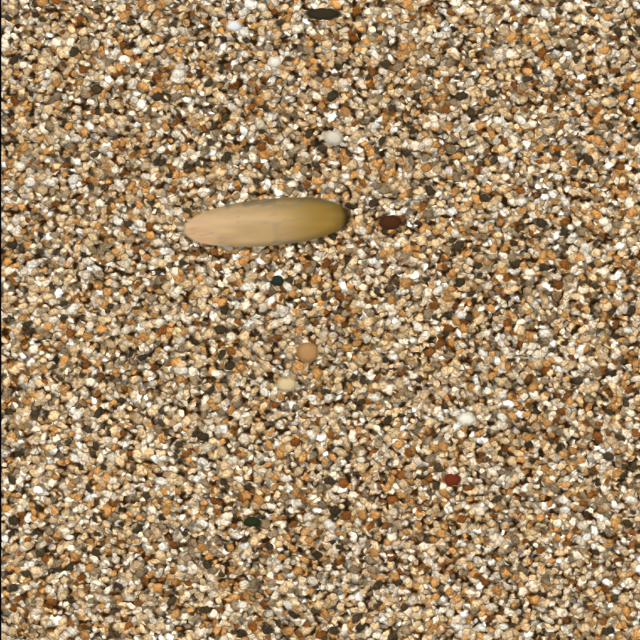
Write a Shadertoy shader that draws this texture.

```glsl
// Coarse multicoloured sand with scattered pebbles and one smooth oblong shell.

vec3 hash3(vec2 p) {
    vec3 q = fract(p.xyx * vec3(.1031, .1030, .0973));
    q += dot(q, q.yxz + 33.33);
    return fract((q.xxy + q.yzz) * q.zyx);
}

float noise(vec2 p) {
    vec2 i = floor(p), f = fract(p);
    f = f * f * (3. - 2. * f);
    return mix(mix(hash3(i).x, hash3(i + vec2(1, 0)).x, f.x),
               mix(hash3(i + vec2(0, 1)).x, hash3(i + vec2(1, 1)).x, f.x), f.y);
}

mat2 turn(float a) {
    float c = cos(a), s = sin(a);
    return mat2(c, s, -s, c);
}

// Mineral colour picked by a random value in 0..1
vec3 mineral(float h) {
    vec3 c = vec3(.92, .89, .83);
    c = mix(c, vec3(.85, .78, .67), step(.06, h));
    c = mix(c, vec3(.79, .67, .50), step(.32, h));
    c = mix(c, vec3(.71, .51, .29), step(.66, h));
    c = mix(c, vec3(.54, .46, .35), step(.81, h));
    c = mix(c, vec3(.46, .28, .13), step(.90, h));
    return mix(c, vec3(.25, .21, .15), step(.95, h));
}

// Paints one worn, slightly angular stone; q is its local position
void paintStone(inout vec3 col, vec2 q, vec2 radius, vec3 tint, float px) {
    vec2 n = q / radius;
    float facet = max(abs(n.x) * .87 + abs(n.y) * .5, abs(n.y));
    float d = mix(length(n), facet, .45);
    float edge = 1.2 * px / radius.y;
    float light = 1.06 - .27 * smoothstep(.4, 1.1, d) + .10 * dot(n, vec2(-.4, .8));
    col = mix(col, tint * light, 1. - smoothstep(1. - edge, 1. + edge, d));
}

// One layer of jittered grains, overlapping in row order
void paintGrains(inout vec3 col, vec2 p, float cells, float seed, float gain, float px) {
    vec2 g = p * cells, id = floor(g);
    for (int y = -1; y <= 1; y++)
    for (int x = -1; x <= 1; x++) {
        vec2 cell = id + vec2(x, y);
        vec3 a = hash3(cell + seed), b = hash3(cell + seed + 57.);
        vec2 q = turn((b.x - .5) * 2.4) * (g - cell - a.xy);
        vec2 radius = mix(.34, .70, b.y * b.y) * vec2(1.2, mix(.6, 1., b.z));
        vec3 tint = mineral(a.z) * gain * mix(.86, 1.12, fract(b.x * 7.3 + b.z));
        paintStone(col, q, radius, tint, px * cells);
    }
}

// Sparse larger pebbles, only in a few cells
void paintPebbles(inout vec3 col, vec2 p, float px) {
    vec2 g = p * 30., id = floor(g);
    vec3 a = hash3(id + 211.), b = hash3(id + 307.);
    if (a.z > .11) return;
    vec2 q = turn(b.x * 2. - 1.) * (g - id - .35 - .3 * a.xy);
    vec3 tint = mix(vec3(.88, .84, .76), vec3(.26, .22, .16), step(.72, b.y));
    paintStone(col, q, vec2(.32, .20) * mix(.7, 1., b.z), tint, px * 30.);
}

void paintShell(inout vec3 col, vec2 p, float px) {
    vec2 q = turn(-.09) * (p - vec2(.416, .652));
    vec2 n = q / vec2(.130, .0365);
    n.y /= 1. + .06 * n.x;
    float d = pow(pow(abs(n.x), 2.3) + pow(abs(n.y), 2.1), 1. / 2.2);

    // Narrow contact shadow below and to the right
    float shade = length((q - vec2(.002, -.003)) / vec2(.133, .039));
    col *= 1. - .35 * (1. - smoothstep(.94, 1.07, shade));

    // Pink-tan tip fading through ochre to olive
    float streak = noise(vec2(n.x * 4., n.y * 5. + n.x * 2.));
    float fleck = noise(vec2(n.x * 9. + 9., n.y * 8. - n.x * 3.));
    vec3 body = mix(vec3(.82, .67, .49), vec3(.74, .61, .42), smoothstep(-.8, .0, n.x));
    body = mix(body, vec3(.60, .47, .22), smoothstep(-.05, .75, n.x + .15 * (streak - .5)));
    body *= .95 + .10 * streak;
    body += .07 * exp(-7. * pow(n.y - .15 + .2 * n.x, 2.)) * (1. - smoothstep(.1, .9, n.x));

    // Grey-green wear near the lower and upper margins
    float margin = smoothstep(.5, 1., abs(n.y + .08));
    body = mix(body, vec3(.45, .44, .36), margin * (.2 + .45 * smoothstep(.45, .8, fleck)));
    body = mix(body, vec3(.58, .54, .48), .25 * smoothstep(.65, .9, fleck));
    body *= 1. - .22 * smoothstep(.75, 1., d) * smoothstep(-1.1, .2, n.x);
    body *= 1. - .6 * smoothstep(.90, 1., n.x + .05 * abs(n.y));
    float edge = px / .0365;
    col = mix(col, body, 1. - smoothstep(1. - edge, 1. + edge, d));
}

void mainImage(out vec4 fragColor, in vec2 fragCoord) {
    vec2 p = fragCoord / iResolution.y;
    float px = 1. / iResolution.y;

    // Sand: uneven outlines, dark gaps, three depths of grains
    vec2 w = p + .003 * (vec2(noise(p * 210.), noise(p * 210. + 40.)) - .5);
    vec3 col = vec3(.20, .12, .05);
    paintGrains(col, w, 92., 11., .58, px);
    paintGrains(col, w + .37, 102., 83., .93, px);
    paintGrains(col, w + .71, 88., 149., 1.08, px);
    paintPebbles(col, w, px);
    col *= .97 + .08 * noise(p * 9.);
    col *= .87 + .28 * noise(p * 380.);

    // Distinct stones
    paintStone(col, w - vec2(.521, .785), vec2(.015, .012), vec3(.84, .79, .70), px);
    paintStone(col, w - vec2(.429, .903), vec2(.010, .009), vec3(.92, .89, .82), px);
    paintStone(col, w - vec2(.365, .960), vec2(.012, .008), vec3(.90, .89, .87), px);
    paintStone(col, w - vec2(.505, .978), vec2(.028, .009), vec3(.22, .19, .14), px);
    paintStone(col, w - vec2(.610, .652), vec2(.018, .011), vec3(.30, .18, .11), px);
    paintStone(col, w - vec2(.434, .561), vec2(.010, .008), vec3(.17, .20, .17), px);
    paintStone(col, w - vec2(.481, .449), vec2(.017, .016), vec3(.70, .53, .34), px);
    paintStone(col, w - vec2(.448, .399), vec2(.017, .011), vec3(.83, .74, .56), px);
    paintStone(col, w - vec2(.729, .345), vec2(.014, .010), vec3(.92, .90, .82), px);
    paintStone(col, w - vec2(.706, .250), vec2(.013, .009), vec3(.45, .20, .13), px);
    paintStone(col, w - vec2(.394, .185), vec2(.014, .008), vec3(.17, .20, .12), px);

    paintShell(col, p, px);

    // Thin dark border on the left
    col *= mix(.08, 1., smoothstep(.001, .003, p.x));
    fragColor = vec4(clamp(col, 0., 1.), 1.);
}
```
